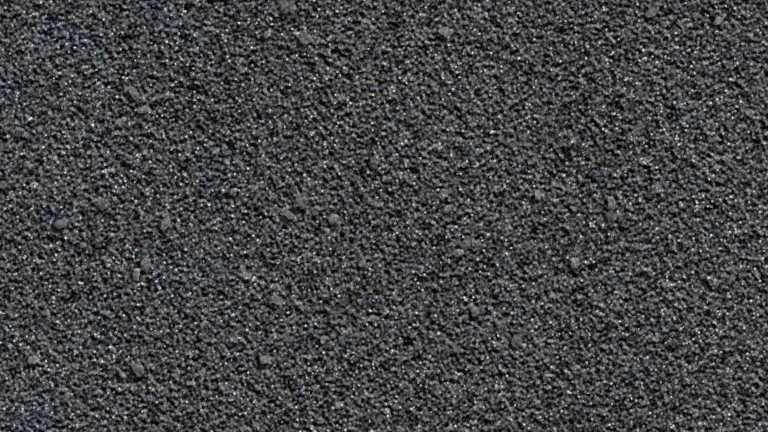
Reproduce this texture procedurally as a WebGL 2 fragment shader.

```glsl
#version 300 es
precision highp float;
precision highp int;

uniform vec2 u_resolution;
out vec4 fragColor;

const vec3 ASPHALT = vec3(0.266, 0.270, 0.275);
const vec3 BLUE_DUST = vec3(-0.010, 0.0, 0.025);
const vec2 LIGHT = vec2(0.35, 0.94);

// Two random values in 0..1 for an integer cell
vec2 hash2(vec2 cell, uint seed) {
    uvec2 v = uvec2(ivec2(cell)) * 1664525u + 1013904223u + seed * 7919u;
    v.x += v.y * 1664525u;
    v.y += v.x * 1664525u;
    v ^= v >> 16u;
    v.x += v.y * 1664525u;
    v.y += v.x * 1664525u;
    v ^= v >> 16u;
    return vec2(v & 65535u) / 65535.0;
}

float cornerSlope(vec2 cell, vec2 offset, uint seed) {
    float angle = 6.28318 * hash2(cell, seed).x;
    return dot(vec2(cos(angle), sin(angle)), offset);
}

float gradientNoise(vec2 p, uint seed) {
    vec2 i = floor(p), f = p - i;
    vec2 w = f * f * f * (f * (f * 6.0 - 15.0) + 10.0);
    vec2 e = vec2(1.0, 0.0);
    float low = mix(cornerSlope(i, f, seed), cornerSlope(i + e, f - e, seed), w.x);
    float high = mix(cornerSlope(i + e.yx, f - e.yx, seed), cornerSlope(i + 1.0, f - 1.0, seed), w.x);
    return mix(low, high, w.y);
}

mat2 rotation(float angle) {
    float c = cos(angle), s = sin(angle);
    return mat2(c, s, -s, c);
}

// Light on a bumpy height field: bright towards the light, dark behind
float emboss(vec2 p, float scale, float angle, uint seed) {
    mat2 turn = rotation(angle);
    vec2 q = turn * p * scale, toLight = turn * LIGHT * 0.3;
    return gradientNoise(q - toLight, seed) - gradientNoise(q + toLight, seed);
}

// Nearest grain: distance to its centre, then two random traits
vec3 grain(vec2 p, uint seed) {
    vec2 base = floor(p);
    vec3 nearest = vec3(9.0, 0.0, 0.0);
    for (int y = -1; y <= 1; y++)
    for (int x = -1; x <= 1; x++) {
        vec2 cell = base + vec2(x, y);
        float d = length(p - cell - hash2(cell, seed));
        if (d < nearest.x) nearest = vec3(d, hash2(cell, seed + 1u));
    }
    return nearest;
}

// Scattered angular chips: x = cover, y = surface tone, z = cast shadow
vec3 chips(vec2 p, float density, float blur, uint seed) {
    vec2 base = floor(p);
    vec3 result = vec3(0.0);
    float rough = gradientNoise(p * 6.0, seed + 9u);
    for (int y = -1; y <= 1; y++)
    for (int x = -1; x <= 1; x++) {
        vec2 cell = base + vec2(x, y);
        vec2 traits = hash2(cell, seed + 1u);
        if (traits.x > density) continue;
        vec2 shape = hash2(cell, seed + 2u);
        float radius = mix(0.09, 0.2, traits.y);
        vec2 local = p - cell - hash2(cell, seed);
        vec2 turned = rotation(6.28318 * shape.x) * local;
        turned.y *= mix(1.0, 1.7, shape.y);
        float box = max(abs(turned.x), abs(turned.y));
        float d = mix(length(turned), box, 0.4) - radius + rough * 0.09;
        float cover = 1.0 - smoothstep(-blur, blur, d);
        float lit = 0.36 + 0.14 * shape.y + 0.10 * dot(local, LIGHT) / radius;
        if (cover > result.x) result.xy = vec2(cover, lit);
        float below = length(local + LIGHT * 0.7 * radius) - radius;
        result.z = max(result.z, 1.0 - smoothstep(-0.05, 0.06, below));
    }
    return result;
}

vec3 surface(vec2 p, float pixel) {
    // Fine aggregate, lit relief and broad wear
    vec3 g = grain(rotation(0.4) * p * 155.0, 11u);
    float tone = 0.30 * (g.y - 0.5) + 0.26 * (0.43 - g.x);
    tone += 0.27 * emboss(p, 105.0, 0.9, 21u) + 0.16 * emboss(p, 58.0, 0.6, 26u);
    tone += 0.06 * gradientNoise(rotation(0.3) * p * 34.0, 31u);
    tone += 0.025 * gradientNoise(p * 3.2 + 4.0, 41u);
    tone += 0.22 * smoothstep(0.94, 0.97, g.y) * (1.0 - smoothstep(0.25, 0.55, g.x));

    // Open pits between the stones
    float pit = smoothstep(0.25, 0.45, gradientNoise(rotation(1.1) * p * 27.0, 51u));
    tone -= 0.09 * pit;

    // Cool dust, mostly on the left, and slight grain tints
    float dust = smoothstep(0.1, 0.45, gradientNoise(p * 7.0, 61u));
    dust *= 1.0 - smoothstep(0.2, 0.9, p.x);
    vec3 color = ASPHALT + tone + BLUE_DUST * dust;
    color += (g.z - 0.5) * vec3(0.04, 0.0, -0.04);

    // Small chips first, then the larger ones
    for (int i = 0; i < 2; i++) {
        float scale = i == 0 ? 27.0 : 12.5;
        float density = i == 0 ? 0.16 : 0.20;
        vec3 c = chips(rotation(0.2) * p * scale, density, pixel * scale, 71u + uint(i) * 20u);
        color *= 1.0 - 0.6 * c.z * (1.0 - c.x);
        color = mix(color, vec3(c.y) + 0.4 * tone, 0.9 * c.x);
    }
    return clamp(color, 0.03, 0.9);
}

void main() {
    float pixel = 1.0 / u_resolution.y;
    vec3 color = vec3(0.0);
    for (int i = 0; i < 4; i++) {
        vec2 offset = vec2(i & 1, i >> 1) * 0.5 - 0.25;
        color += 0.25 * surface((gl_FragCoord.xy + offset) * pixel, pixel);
    }
    fragColor = vec4(color, 1.0);
}
```
